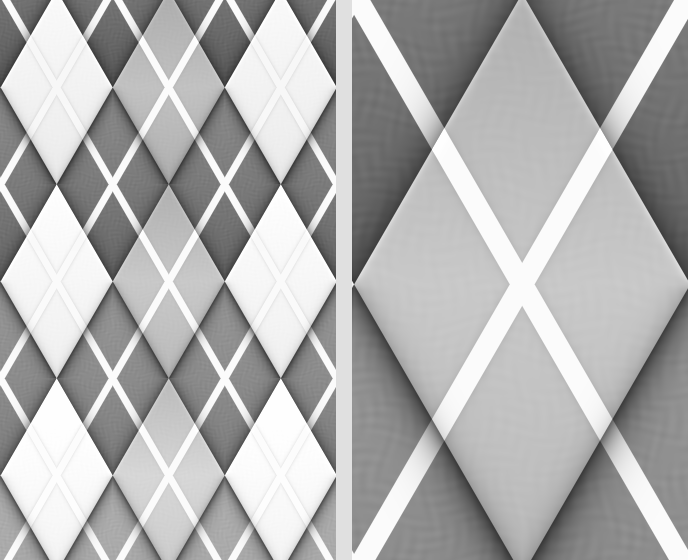
Left: the whole. Right: its middle third, enlarged.
Reproduce this pattern procedurally as a WebGL 2 fragment shader.

```glsl
#version 300 es
precision highp float;
// Argyle: pale and grey diamonds float above dark woven cloth, crossed by white stripes.
// Diamonds and stripes are distances in a skewed lattice; soft exponentials give the
// shadows, and layered sines give the linen weave.

uniform vec2 u_resolution;
out vec4 outColor;

const vec2 CELL = vec2(0.2001, 0.3464); // diamond size in canvas heights

// Wavering horizontal and vertical threads, about -1 to 1
float linen(vec2 p) {
    float warp = sin(p.x * 790.0 + 2.2 * sin(p.y * 93.0) + 1.7 * sin(p.x * 61.0 + p.y * 37.0));
    float weft = sin(p.y * 840.0 + 2.4 * sin(p.x * 87.0) + 1.9 * sin(p.y * 53.0 - p.x * 41.0));
    float patchX = 0.5 + 0.5 * sin(p.y * 171.0 + 3.0 * sin(p.x * 119.0));
    float patchY = 0.5 + 0.5 * sin(p.x * 157.0 + 3.0 * sin(p.y * 133.0));
    return 0.55 * (warp * patchX + weft * patchY);
}

void main() {
    vec2 p = (gl_FragCoord.xy - 0.5 * u_resolution) / u_resolution.y;
    float pixel = 1.0 / u_resolution.y;
    float fall = 0.5 - p.y; // 0 at the top, 1 at the bottom

    // Lattice position, nearest raised diamond and offset from its centre
    vec2 q = (p - vec2(0.0013, -0.0026)) / CELL;
    vec2 id = floor(q + 0.5);
    vec2 f = q - id;
    float slope = length(1.0 / CELL);
    float edge = (0.5 - abs(f.x) - abs(f.y)) / slope; // positive inside
    float raised = smoothstep(-0.7 * pixel, 0.7 * pixel, edge);
    float lower = smoothstep(0.02, -0.02, f.y);

    // Stripes through every diamond centre
    vec2 u = vec2(q.x + q.y, q.x - q.y);
    vec2 w = abs(u - floor(u + 0.5));
    float stripeDist = min(w.x, w.y) / slope - 0.0064;
    float stripe = smoothstep(0.7 * pixel, -0.7 * pixel, stripeDist);
    float stripeShade = exp(-max(stripeDist, 0.0) / 0.0022);
    float weave = linen(p);

    // Dark cloth, lit from above in each diamond, under the cast shadows
    float cloth = 0.46 + 0.19 * fall * fall + 0.2 * (fract(q.y) - 0.5);
    cloth += 0.022 * weave;
    cloth = mix(cloth, 0.985, stripe);
    float gap = max(-edge, 0.0);
    float shadow = mix(0.42 * exp(-gap / 0.011), 0.62 * exp(-gap / 0.0095), lower);
    cloth *= 1.0 - shadow;

    // Raised diamonds: grey in alternate columns, white between
    float isGrey = 1.0 - mod(abs(id.x), 2.0);
    float white = 0.942 + 0.05 * fall + 0.075 * f.y + 0.006 * weave;
    float grey = 0.755 + 0.12 * fall * fall - 0.16 * abs(f.y) + 0.009 * weave;
    float face = mix(white, grey, isGrey);
    face -= mix(0.085, 0.05, isGrey) * stripeShade;
    face = mix(face, mix(0.965 + 0.03 * fall, 0.985, isGrey), stripe);

    // Shaded lower rim and bright upper rim
    float depth = max(edge, 0.0);
    face -= 0.14 * lower * exp(-depth / 0.006);
    face += 0.12 * (1.0 - lower) * exp(-depth / 0.0018);

    outColor = vec4(vec3(clamp(mix(cloth, face, raised), 0.0, 0.995)), 1.0);
}
```
